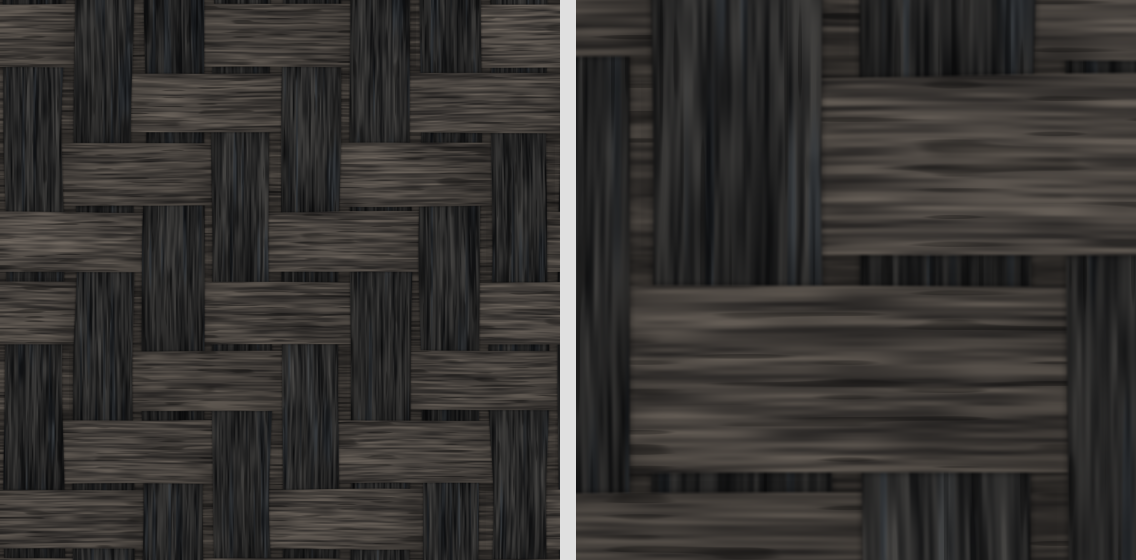
Left, the full canvas; right, a detail of the centre.
Write a WebGL 2 fragment shader that draws this texture.

```glsl
#version 300 es
precision highp float;

uniform vec2 u_resolution;
out vec4 outColor;

const float TOWS = 8.07;           // tows across and down the canvas
const float QUARTER_TURN = 1.5708; // a float repeats every four tows
const vec3 WARP_DARK = vec3(0.060, 0.062, 0.066);
const vec3 WARP_LIGHT = vec3(0.242, 0.238, 0.232);
const vec3 WEFT_DARK = vec3(0.160, 0.150, 0.144);
const vec3 WEFT_LIGHT = vec3(0.382, 0.354, 0.326);

float hash(vec2 p) {
  vec3 q = fract(vec3(p.xyx) * 0.1031);
  q += dot(q, q.yzx + 33.33);
  return fract((q.x + q.y) * q.z);
}

float noise(vec2 p) {
  vec2 cell = floor(p);
  vec2 f = fract(p);
  f = f * f * (3.0 - 2.0 * f);
  float low = mix(hash(cell), hash(cell + vec2(1.0, 0.0)), f.x);
  float high = mix(hash(cell + vec2(0.0, 1.0)), hash(cell + vec2(1.0, 1.0)), f.x);
  return mix(low, high, f.y);
}

// Coverage of a flat tow; span holds its two edges, which wander independently
float towMask(float across, float along, float id, vec2 span, float wander, float soft) {
  float near = span.x + wander * (noise(vec2(along * 0.55, id * 7.0 + 3.0)) - 0.5);
  float far = span.y + wander * (noise(vec2(along * 0.55, id * 7.0 + 51.0)) - 0.5);
  return smoothstep(near - soft, near + soft, across)
       * (1.0 - smoothstep(far - soft, far + soft, across));
}

// Long strands, fine fibres and short broken dashes
float fibres(float across, float along, float id) {
  float lane = across + 0.04 * noise(vec2(along * 0.7, id * 3.0));
  float strand = noise(vec2(lane * 11.0 + id * 17.0, along * 0.6));
  float fine = noise(vec2(lane * 34.0 + id * 41.0, along * 1.3));
  float dash = noise(vec2(lane * 46.0 + id * 59.0, along * 3.2));
  float value = 0.22 * strand + 0.42 * fine + 0.36 * dash;
  return clamp((value - 0.5) * 1.6 + 0.5, 0.0, 1.0);
}

// Phase is zero at the crown of a float and two where the tow is buried
float towShade(float across, float along, float phase, float id, float rimDepth) {
  float crown = 0.5 + 0.5 * cos(phase * QUARTER_TURN);
  float tilt = sin(phase * QUARTER_TURN);
  float tone = 0.94 + 0.12 * hash(vec2(id, floor(phase / 4.0 + 0.5) + 20.0));
  float patchTone = 0.94 + 0.12 * noise(vec2(across * 2.5 + id * 9.0, along * 1.3));
  float rim = 1.0 - rimDepth * smoothstep(0.30, 0.46, abs(across - 0.49));
  float shade = mix(0.80, 1.04, smoothstep(0.0, 0.85, crown)) - 0.05 * tilt;
  float slit = smoothstep(0.74, 0.9, noise(vec2(across * 30.0 + id * 23.0, along * 2.0)));
  return tone * patchTone * rim * shade * (1.0 - 0.28 * slit);
}

// Faint blue sheen on scattered lengthwise strands
vec3 coolSheen(vec3 color, float across, float along, float id) {
  float streak = smoothstep(0.62, 0.9, noise(vec2(across * 18.0 + id * 29.0, along * 0.8)));
  return color * mix(vec3(1.0), vec3(0.91, 0.99, 1.08), streak);
}

// Lays one tow over another with a thin contact shadow
vec3 layOver(vec3 under, vec3 over, float mask, float shadow) {
  return mix(under * (1.0 - 0.45 * shadow), over, mask);
}

void main() {
  vec2 uv = gl_FragCoord.xy / u_resolution;
  vec2 p = vec2(uv.x, 1.0 - uv.y) * TOWS;
  vec2 id = floor(p);
  vec2 local = fract(p);
  float soft = max(0.012, 0.7 * TOWS / min(u_resolution.x, u_resolution.y));
  float shadowReach = soft + 0.025;

  // Weft gaps alternate between tight and open
  float oddRow = mod(id.y, 2.0);
  vec2 warpSpan = vec2(0.070, 0.910);
  vec2 weftSpan = vec2(0.055, mix(0.970, 0.915, oddRow));
  float warpId = id.x + 1.0;
  float weftId = id.y + 31.0;
  float warpMask = towMask(local.x, p.y, warpId, warpSpan, 0.085, soft);
  float weftMask = towMask(local.y, p.x, weftId, weftSpan, 0.030, soft);
  float warpShadow = towMask(local.x, p.y, warpId, warpSpan, 0.085, shadowReach);
  float weftShadow = towMask(local.y, p.x, weftId, weftSpan, 0.030, shadowReach);

  // Upright warp, level weft, and weft fibres showing through the gaps
  vec3 warp = mix(WARP_DARK, WARP_LIGHT, fibres(local.x, p.y, warpId))
            * towShade(local.x, p.y, p.y + id.x - 2.0, warpId, 0.24);
  vec3 weft = mix(WEFT_DARK, WEFT_LIGHT, fibres(local.y, p.x, weftId))
            * towShade(local.y, p.x, p.x + id.y - 4.0, weftId, 0.08);
  vec3 gap = 0.68 * mix(WEFT_DARK, WEFT_LIGHT, fibres(p.y, p.x, 70.0));
  warp = coolSheen(warp, local.x, p.y, warpId);

  // Two-over, two-under twill stepping one tow per row
  bool warpOnTop = mod(id.x + id.y - 1.0, 4.0) < 2.0;
  vec3 color = warpOnTop
    ? layOver(layOver(gap, weft, weftMask, weftShadow), warp, warpMask, warpShadow)
    : layOver(layOver(gap, warp, warpMask, warpShadow), weft, weftMask, weftShadow);

  outColor = vec4(color, 1.0);
}
```
